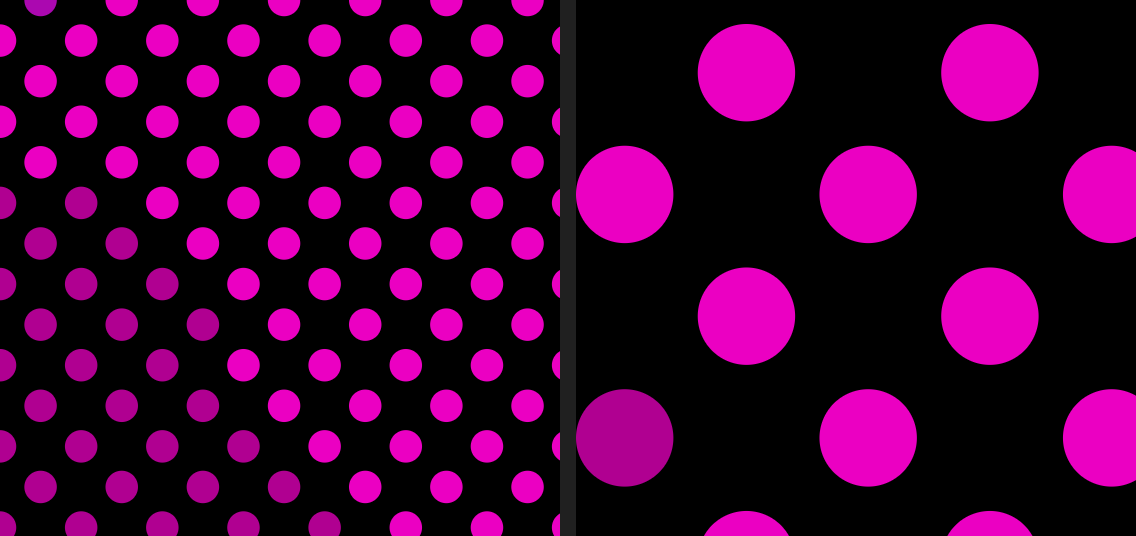
Left: the whole. Right: its middle third, enlarged.
Give the GLSL for this pattern, as a Shadertoy shader.

```glsl
const float HALF_PITCHES = 13.8;   // half dot spacings across the width
const float DOT_RADIUS   = 0.40;   // in half spacings
const float FIRST_DIM_ROW = 5.0;   // rows count down from the top edge
const float STEP_BACK_ROW = 9.0;   // the dim region retreats one dot here
const float DIM_OFFSET    = 3.0;
const vec3 BACKGROUND = vec3(0.0);
const vec3 BRIGHT = vec3(0.92, 0.0, 0.76);
const vec3 DIM    = vec3(0.69, 0.0, 0.57);
const vec3 VIOLET = vec3(0.67, 0.03, 0.69);

// Nearest dot (column, row) of the staggered lattice
vec2 nearestDot(vec2 p) {
    float row = round(p.y);
    float shift = 1.0 - mod(row, 2.0);
    return vec2(2.0 * round((p.x - shift) * 0.5) + shift, row);
}

// Dim dots fill a stepped diagonal wedge at the lower left
vec3 dotColor(vec2 cell) {
    float lastDim = cell.y - DIM_OFFSET - 2.0 * step(STEP_BACK_ROW, cell.y);
    bool isDim = cell.y > FIRST_DIM_ROW - 0.5 && cell.x < lastDim + 0.5;
    bool isCorner = cell.y < 0.5 && cell.x < 1.5;
    return isCorner ? VIOLET : (isDim ? DIM : BRIGHT);
}

void mainImage(out vec4 fragColor, in vec2 fragCoord) {
    // Lattice space, measured from the top left
    float scale = HALF_PITCHES / iResolution.x;
    vec2 p = vec2(fragCoord.x, iResolution.y - fragCoord.y) * scale;

    vec2 cell = nearestDot(p);
    float dist = length(p - cell) - DOT_RADIUS;
    float coverage = clamp(0.5 - dist / scale, 0.0, 1.0);

    fragColor = vec4(mix(BACKGROUND, dotColor(cell), coverage), 1.0);
}
```
